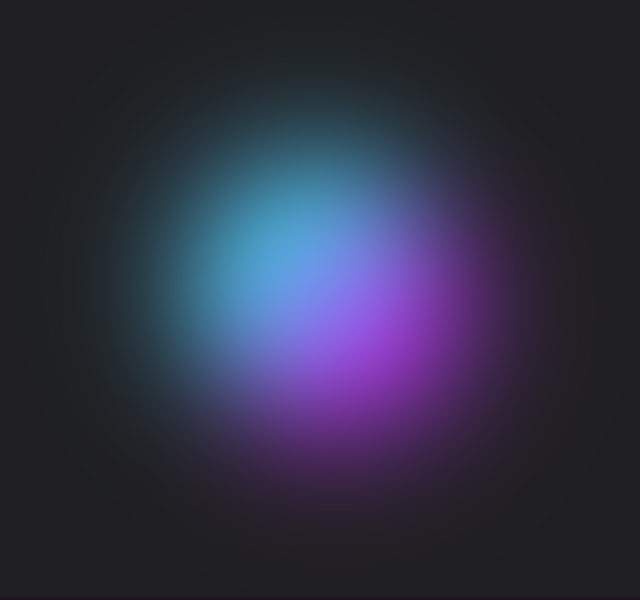
A WebGL 1 fragment shader for this background:

```glsl
precision highp float;
// A soft round glow on a charcoal ground, teal at the upper left and purple
// at the lower right. One bell-shaped falloff is shared between two lights,
// whose weights cross over along the diagonal and add to violet in the middle.

uniform vec2 u_resolution;

// Bell-shaped falloff, a little flatter on top than a Gaussian.
float bell(float dist, float radius) {
    return exp(-pow(dist / radius, 2.5));
}

void main() {
    // Units of canvas height, centred on the glow.
    vec2 uv = gl_FragCoord.xy / u_resolution;
    float aspect = u_resolution.x / u_resolution.y;
    vec2 p = vec2((uv.x - 0.5) * aspect - 0.008, uv.y - 0.508);

    // Axes along and across the colour diagonal.
    float along = (p.x - p.y) * 0.7071;
    float across = (p.x + p.y) * 0.7071;

    // Light added to the charcoal ground.
    vec3 charcoal = vec3(0.122, 0.122, 0.129);
    vec3 teal = vec3(0.25, 0.78, 1.0);
    vec3 purple = vec3(0.72, 0.14, 1.0);
    vec3 tint = mix(teal, purple, smoothstep(-0.181, 0.209, along));
    float glow = bell(length(vec2(along * 0.97, across * 1.02)), 0.249);
    vec3 color = charcoal + 0.79 * glow * tint;

    // Thin dark plum line along the bottom edge.
    float line = 1.0 - smoothstep(0.003, 0.006, uv.y);
    color = mix(color, vec3(0.12, 0.07, 0.13), line);

    gl_FragColor = vec4(color, 1.0);
}
```
